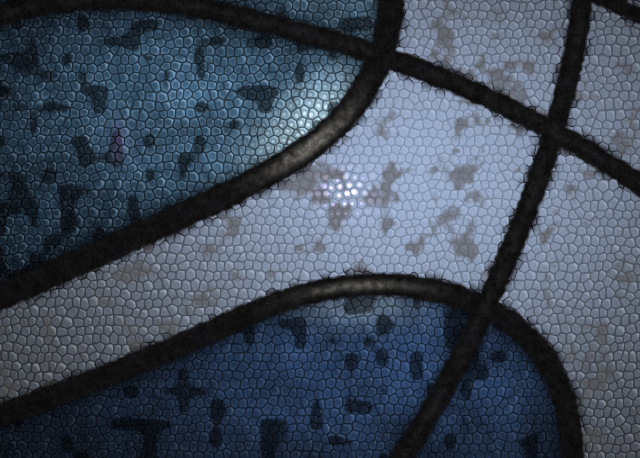
A WebGL 1 fragment shader for this texture:

```glsl
precision highp float;
uniform vec2 u_resolution;

vec2 hash2(vec2 p) {
  vec3 q = fract(p.xyx * vec3(0.1031, 0.1030, 0.0973));
  q += dot(q, q.yzx + 33.33);
  return fract((q.xx + q.yz) * q.zy);
}

float noise(vec2 p) {
  vec2 i = floor(p), f = fract(p);
  f = f * f * (3.0 - 2.0 * f);
  return mix(mix(hash2(i).x, hash2(i + vec2(1, 0)).x, f.x),
             mix(hash2(i + vec2(0, 1)).x, hash2(i + vec2(1, 1)).x, f.x), f.y);
}

float fbm(vec2 p) {
  return 0.5 * noise(p) + 0.3 * noise(p * 2.1 + 7.0) + 0.2 * noise(p * 4.3 + 19.0);
}

// Quadratic curve: x = distance, y = number of crossings straight above p
vec2 curve(vec2 p, vec2 a, vec2 c, vec2 b) {
  vec2 last = a, result = vec2(100.0, 0.0);
  for (int i = 1; i <= 8; i++) {
    float t = float(i) / 8.0;
    vec2 next = mix(mix(a, c, t), mix(c, b, t), t);
    vec2 e = next - last, d = p - last;
    result.x = min(result.x, length(d - e * clamp(dot(d, e) / dot(e, e), 0.0, 1.0)));
    if ((last.x > p.x) != (next.x > p.x) && d.x * e.y / e.x > d.y) result.y += 1.0;
    last = next;
  }
  return result;
}

vec2 join(vec2 a, vec2 b) {
  return vec2(min(a.x, b.x), a.y + b.y);
}

// Pebble cells: xy = offset to centre, z = gap to the neighbour, w = cell random
vec4 pebbles(vec2 p) {
  vec2 cell = floor(p), nearest = vec2(0.0);
  float f1 = 9.0, f2 = 9.0, id = 0.0;
  for (int j = -1; j <= 1; j++) {
    for (int i = -1; i <= 1; i++) {
      vec2 g = cell + vec2(float(i), float(j));
      vec2 h = hash2(g + 40.0);
      vec2 r = g + 0.5 + 0.5 * (h - 0.5) - p;
      r.x += 0.5 * mod(g.y, 2.0) - 0.25;
      float d = length(r);
      if (d < f1) { f2 = f1; f1 = d; nearest = r; id = h.y; }
      else f2 = min(f2, d);
    }
  }
  return vec4(nearest, f2 - f1, id);
}

float glow(vec2 p, vec2 centre, vec2 size) {
  vec2 d = (p - centre) / size;
  return exp(-dot(d, d));
}

void main() {
  vec2 p = gl_FragCoord.xy / u_resolution.x * 7.68;
  float px = 7.68 / u_resolution.x;

  // Seam centre lines
  vec2 top = join(curve(p, vec2(-0.1, 5.28), vec2(1.0, 5.68), vec2(2.5, 5.38)),
             join(curve(p, vec2(2.5, 5.38), vec2(3.6, 5.14), vec2(4.6, 4.82)),
                  curve(p, vec2(4.6, 4.82), vec2(6.3, 4.25), vec2(7.8, 3.2))));
  vec2 sweep = join(curve(p, vec2(4.7, 5.6), vec2(4.7, 4.75), vec2(4.12, 4.08)),
               join(curve(p, vec2(4.12, 4.08), vec2(3.72, 3.62), vec2(2.6, 3.1)),
                    curve(p, vec2(2.6, 3.1), vec2(1.6, 2.64), vec2(-0.1, 1.88))));
  vec2 cross = join(curve(p, vec2(7.0, 5.6), vec2(6.85, 4.05), vec2(5.87, 1.9)),
                    curve(p, vec2(5.87, 1.9), vec2(5.4, 0.85), vec2(4.75, -0.1)));
  vec2 arch = join(join(curve(p, vec2(-0.1, 0.48), vec2(1.4, 1.0), vec2(2.8, 1.64)),
                        curve(p, vec2(2.8, 1.64), vec2(3.75, 2.1), vec2(4.6, 2.08))),
                   join(curve(p, vec2(4.6, 2.08), vec2(5.4, 2.06), vec2(5.95, 1.74)),
                        curve(p, vec2(5.95, 1.74), vec2(6.9, 1.2), vec2(6.87, -0.1))));
  float corner = curve(p, vec2(7.1, 5.55), vec2(7.4, 5.45), vec2(7.8, 5.25)).x;
  float seam = min(min(top.x - 0.11, sweep.x - 0.145), min(cross.x - 0.115, arch.x - 0.125));
  seam = min(seam, corner - 0.08) + 0.03 * (noise(p * 18.0) - 0.5);

  // Panel regions
  float lower = step(0.5, arch.y);
  float upper = (1.0 - step(0.5, sweep.y)) * step(p.x, 4.7) * (1.0 - lower);
  float blue = max(upper, lower);

  // Pebbled surface
  vec4 peb = pebbles(p / 0.108 + 0.5 * vec2(noise(p * 3.0), noise(p * 3.0 + 9.0)));
  float body = smoothstep(0.02, 0.3, peb.z);
  float rim = body * smoothstep(0.18, 0.5, length(peb.xy));
  float facing = dot(normalize(peb.xy + 0.001), normalize(vec2(-0.7, -0.6)));
  float grime = fbm(p * 2.3);
  float nearSeam = exp(-max(seam, 0.0) * 11.0);

  // Pale panels
  float light = glow(p, vec2(5.0, 3.5), vec2(3.3, 2.5));
  vec3 pale = mix(vec3(0.3, 0.32, 0.35), vec3(0.59, 0.66, 0.78), light);
  pale *= mix(0.62 + 0.44 * body, 0.87 + 0.15 * body, light);
  pale += rim * max(facing, 0.0) * mix(0.22, 0.04, light);
  pale = mix(pale, vec3(0.33, 0.32, 0.32), 0.6 * smoothstep(0.58, 0.76, fbm(p * 3.2 + 31.0)));
  pale *= 1.0 - 0.65 * step(0.55, peb.w) * smoothstep(0.25, 0.7, nearSeam) * (1.0 - 0.5 * body);

  // Blue panels
  float shine = glow(mat2(0.75, -0.66, 0.66, 0.75) * (p - vec2(3.65, 3.98)), vec2(0.0), vec2(0.85, 0.38));
  float archShine = glow(p, vec2(4.3, 1.83), vec2(0.75, 0.25));
  vec3 deep = mix(vec3(0.08, 0.13, 0.18), vec3(0.24, 0.36, 0.46), glow(p, vec2(2.5, 4.25), vec2(2.3, 1.5)));
  deep += vec3(0.12, 0.15, 0.16) * glow(p, vec2(4.2, 5.4), vec2(0.8, 0.4));
  vec3 low = mix(vec3(0.07, 0.1, 0.15), vec3(0.17, 0.26, 0.4), glow(p, vec2(4.6, 1.0), vec2(2.7, 1.2)));
  deep = mix(deep, low, lower);
  deep += vec3(0.42, 0.44, 0.42) * (upper * shine + 0.7 * lower * archShine);
  deep *= (0.6 + 0.4 * body) * (0.7 + 0.6 * grime);
  deep += rim * (0.35 + 0.65 * max(facing, 0.0)) * vec3(0.2, 0.23, 0.25)
        * (0.5 + peb.w) * mix(1.0, 0.45, lower);
  deep += upper * shine * 0.3 * smoothstep(0.3, 0.1, length(peb.xy - 0.08));
  deep *= 1.0 - 0.55 * nearSeam * (1.0 - 0.7 * max(upper * shine, lower * archShine));
  deep *= 1.0 - 0.5 * smoothstep(0.66, 0.78, noise(p * 5.0 + 3.0));
  vec3 color = mix(pale, deep, blue);

  // Faint violet stain and sparkling pebbles
  color += vec3(0.16, 0.09, 0.16) * glow(p, vec2(1.43, 3.78), vec2(0.09, 0.26)) * body;
  float sparkle = glow(p, vec2(4.13, 3.18), vec2(0.3, 0.24)) * (1.0 - blue);
  float dotSize = 0.1 + 0.2 * peb.w;
  float dotDist = length(peb.xy);
  color += sparkle * smoothstep(dotSize + 0.12, dotSize, dotDist)
         * mix(vec3(0.45), vec3(0.4, 0.2, 0.45), smoothstep(0.1, 0.0, abs(dotDist - dotSize)));

  // Rubber seams with worn sheen
  float grain = fbm(p * 14.0);
  vec3 rubber = vec3(0.065, 0.065, 0.07) * (0.5 + grain);
  float sweepSheen = glow(p, vec2(3.75, 3.75), vec2(0.75, 0.6)) * smoothstep(0.14, 0.02, sweep.x);
  float archSheen = glow(p, vec2(4.3, 2.05), vec2(0.75, 0.3)) * smoothstep(0.1, 0.0, arch.x);
  rubber += vec3(0.36, 0.35, 0.32) * (sweepSheen + 0.8 * archSheen) * (0.35 + grain);
  rubber += 0.05 * smoothstep(0.09, 0.0, min(top.x, cross.x)) * grain;
  color = mix(rubber, color, smoothstep(-px, px + 0.025, seam));

  // Falloff toward the corners and fine grain
  vec2 v = (p - vec2(4.2, 2.8)) / vec2(4.6, 3.6);
  color *= 1.04 - 0.2 * dot(v, v);
  color += 0.035 * (noise(p * 55.0) - 0.5);
  gl_FragColor = vec4(clamp(color, 0.0, 1.0), 1.0);
}
```
